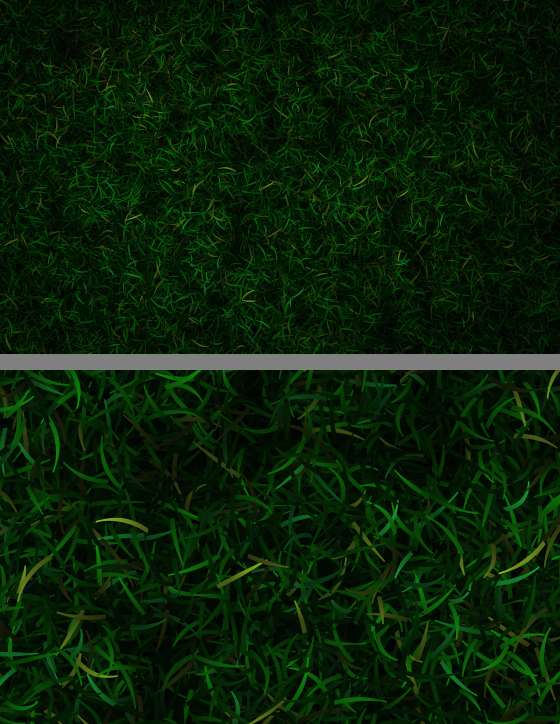
Top: the whole. Bottom: its middle third, enlarged.
Give the GLSL for this texture, as a WebGL 2 fragment shader.

```glsl
#version 300 es
precision highp float;
// Dark lawn seen from above: layers of thin curved grass blades over deep shadow.

uniform vec2 u_resolution;
out vec4 fragColor;

// Lengths are fractions of the canvas height.
const int   LAYERS      = 15;
const float CELL        = 0.031;   // one blade per cell and layer
const float HALF_LENGTH = 0.029;   // longest half blade
const float HALF_WIDTH  = 0.0021;
const float BEND        = 0.007;
const float CLUMP_SIZE  = 0.085;
const float DEEP_LIGHT  = 0.025;
const float TOP_LIGHT   = 0.25;
const float DRY_SHARE   = 0.08;
const float COOL_SHARE  = 0.07;
const vec3  SOIL        = vec3(0.006, 0.032, 0.008);
const vec3  GREEN_TINT  = vec3(0.10, 1.00, 0.06);
const vec3  DRY_TINT    = vec3(0.85, 1.08, 0.24);
const vec3  COOL_TINT   = vec3(0.17, 1.12, 0.36);

vec4 hash4(vec3 p) {
    vec4 q = fract(p.xyzx * vec4(0.1031, 0.1030, 0.0973, 0.1099));
    q += dot(q, q.wzxy + 33.33);
    return fract((q.xxyz + q.yzzw) * q.zywx);
}

// Cellular noise: distance to the nearest clump centre.
float clumpDistance(vec2 p) {
    vec2 cell = floor(p);
    float nearest = 2.0;
    for (int y = -1; y <= 1; y++)
    for (int x = -1; x <= 1; x++) {
        vec2 id = cell + vec2(x, y);
        nearest = min(nearest, length(id + hash4(vec3(id + 50.0, 91.0)).xy - p));
    }
    return nearest;
}

// Broad light: brighter left of the centre, dim toward the borders.
float broadLight(vec2 st) {
    float falloff = length((st - vec2(0.42, 0.48)) * vec2(1.0, 0.85));
    float waves = sin(st.x * 9.0 + 2.0 * sin(st.y * 5.0)) * sin(st.y * 8.0 + st.x * 4.0 + 1.0);
    return 1.2 - 0.62 * smoothstep(0.12, 0.75, falloff) + 0.09 * waves;
}

// Returns coverage in x and position from root to tip in y.
vec2 blade(vec2 p, float angle, float halfLength, float bend, float pixel) {
    float c = cos(angle), s = sin(angle);
    p = vec2(c * p.x + s * p.y, c * p.y - s * p.x);
    float t = p.x / halfLength;
    float slope = 2.0 * bend * t / halfLength;
    float dist = abs(p.y - bend * (t * t - 0.4)) / sqrt(1.0 + slope * slope);
    float width = HALF_WIDTH * (1.0 - 0.65 * smoothstep(-0.2, 1.0, t));
    float side = clamp(0.5 + (width - dist) / pixel, 0.0, 1.0);
    float ends = clamp(0.5 + (halfLength - abs(p.x)) / pixel, 0.0, 1.0);
    return vec2(min(side, 2.0 * width / pixel) * ends, clamp(0.5 + 0.5 * t, 0.0, 1.0));
}

void main() {
    vec2 st = gl_FragCoord.xy / u_resolution;
    vec2 p = gl_FragCoord.xy / u_resolution.y;
    float pixel = 1.0 / u_resolution.y;

    // Dry blades gather at the upper left, cool ones at the lower left.
    vec2 toDry = st - vec2(0.16, 0.83);
    float dryShare = DRY_SHARE + 0.20 * exp(-45.0 * dot(toDry, toDry)) + 0.04 * st.x;
    vec2 toCool = st - vec2(0.36, 0.25);
    float coolShare = COOL_SHARE + 0.12 * exp(-12.0 * dot(toCool, toCool));

    vec3 color = SOIL;
    for (int layer = 0; layer < LAYERS; layer++) {
        float depth = float(layer) / float(LAYERS - 1);
        float turn = 1.3 * float(layer) + 0.4;
        mat2 spin = mat2(cos(turn), sin(turn), -sin(turn), cos(turn));
        vec2 q = spin * p / CELL + 7.3 * float(layer);
        vec2 cell = floor(q);
        for (int y = -1; y <= 1; y++)
        for (int x = -1; x <= 1; x++) {
            vec2 id = cell + vec2(x, y);
            vec4 place = hash4(vec3(id + 200.0, float(layer) + 3.0));
            vec4 look = hash4(vec3(id + 400.0, float(layer) + 37.0));
            float halfLength = HALF_LENGTH * mix(0.45, 0.95, place.w);
            vec2 shape = blade((q - id - place.xy) * CELL, 6.2832 * place.z,
                               halfLength, BEND * (2.0 * look.x - 1.0), pixel);

            // Upper blades catch more light, and tips more than roots.
            float light = mix(DEEP_LIGHT, TOP_LIGHT, depth) * mix(0.32, 1.6, look.y * look.y);
            light *= mix(0.65, 1.2, shape.y);
            vec3 tint = GREEN_TINT;
            if (depth > 0.45 && look.z < dryShare) tint = DRY_TINT * 1.1;
            else if (depth > 0.5 && look.z > 1.0 - coolShare) tint = COOL_TINT * 1.1;
            color = mix(color, tint * light + vec3(0.004, 0.0, 0.004), shape.x);
        }
    }

    // Clumps leave shaded hollows between them.
    float hollow = smoothstep(0.3, 0.95, clumpDistance(p / CLUMP_SIZE + 3.0));
    color *= broadLight(st) * mix(1.12, 0.55, hollow);
    fragColor = vec4(color, 1.0);
}
```
